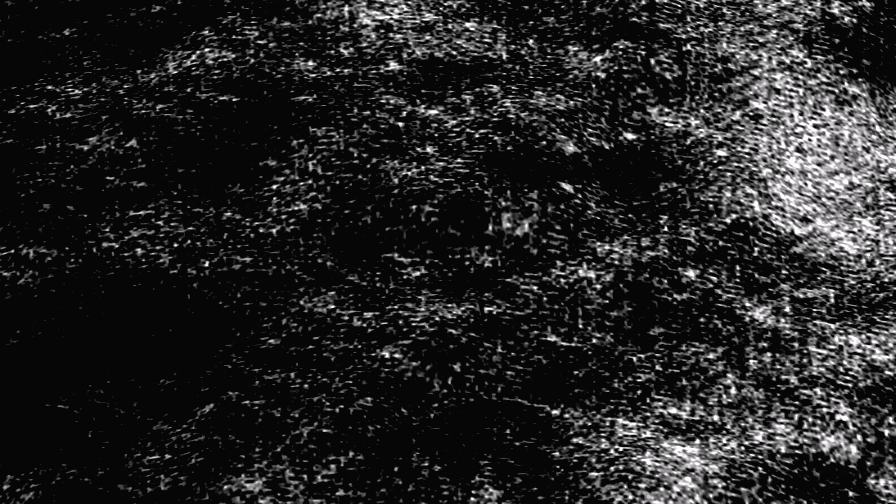
A WebGL 1 fragment shader for this texture:

```glsl
precision highp float;
uniform vec2 u_resolution;

// Tone
const vec3 TINT = vec3(1.0, 0.988, 1.0);
const float FLOOR_LIGHT = 0.022;
const float MEAN_LIGHT = 0.025;
const float CONTRAST = 0.34;

// Feature sizes, in cells per canvas height
const vec2 SWELL_FREQ = vec2(3.5, 8.0);
const vec2 CHOP_FREQ = vec2(9.0, 20.0);
const vec2 RIPPLE_FREQ = vec2(22.0, 52.0);
const vec2 FACET_FREQ = vec2(34.0, 74.0);
const vec2 GRAIN_FREQ = vec2(112.0, 165.0);
const vec2 SPECK_FREQ = vec2(170.0, 235.0);

// Strengths
const float SWELL = 0.42;
const float CHOP = 0.38;
const float RIPPLE = 0.30;
const float GRAIN = 0.62;
const float SPECK = 0.42;
const float FACET = 0.55;
const float SPARKLE = 0.28;

// Bend of the streaks: they rise on the left and fall on the right
const float RISE = 0.25;
const float BEND = 0.16;

float hash(vec2 p) {
  return fract(sin(dot(p, vec2(127.1, 311.7))) * 43758.5453);
}

float noise(vec2 p) {
  vec2 cell = floor(p);
  vec2 f = fract(p);
  f = f * f * (3.0 - 2.0 * f);
  float low = mix(hash(cell), hash(cell + vec2(1.0, 0.0)), f.x);
  float high = mix(hash(cell + vec2(0.0, 1.0)), hash(cell + vec2(1.0, 1.0)), f.x);
  return mix(low, high, f.y);
}

// Noise with zero mean and about unit deviation
float wave(vec2 p) {
  return (noise(p) - 0.5) * 4.67;
}

float blob(vec2 p, vec2 center, vec2 radius) {
  vec2 d = (p - center) / radius;
  return exp(-dot(d, d));
}

// Shimmering band that leans to the right as it comes nearer
float glitterBand(vec2 uv) {
  float center = 0.84 + 0.25 * (1.0 - uv.y);
  float d = (uv.x - center) / 0.12;
  return exp(-d * d) * smoothstep(0.2, 0.6, uv.y);
}

// Broad distribution of light over the water
float broadLight(vec2 uv, float band) {
  float light = -0.72 + 1.3 * uv.x + 0.75 * band;
  light -= 0.65 * blob(uv, vec2(0.05, 0.25), vec2(0.28, 0.3));
  light -= 1.8 * blob(uv, vec2(1.0, 0.92), vec2(0.06, 0.12));
  light += 0.7 * blob(uv, vec2(0.82, 0.12), vec2(0.13, 0.08));
  light += 0.2 * blob(uv, vec2(0.2, 0.85), vec2(0.25, 0.3));
  return light;
}

// Bent water plane with finer rows toward the top
vec2 waterPlane(vec2 p) {
  float y = p.y - RISE * p.x + BEND * p.x * p.x;
  y += 0.012 * wave(p * vec2(5.0, 7.0) + 3.7);
  return vec2(p.x, y * (0.9 + 0.15 * p.y)) + 2.0;
}

void main() {
  vec2 uv = gl_FragCoord.xy / u_resolution;
  vec2 p = gl_FragCoord.xy / u_resolution.y;
  vec2 q = waterPlane(p);
  vec2 tilted = q + vec2(0.25 * q.y, -0.12 * q.x);

  // Patches of rough and calm water
  float band = glitterBand(uv);
  float patches = SWELL * wave(q * SWELL_FREQ + 11.3)
                + CHOP * wave(tilted * CHOP_FREQ + 27.1)
                + RIPPLE * wave(q * RIPPLE_FREQ + 5.9);
  float density = broadLight(uv, band) + patches * mix(1.0, 0.5, band);

  // Fine glints
  float glint = noise(q * GRAIN_FREQ);
  float grain = GRAIN * (glint - 0.5) * 4.67 + SPECK * wave(tilted * SPECK_FREQ);
  float light = MEAN_LIGHT + CONTRAST * (density + grain);
  light += SPARKLE * smoothstep(0.78, 0.97, glint) * smoothstep(-1.4, 0.2, density);

  // Larger bright facets where the water is rough
  float facet = smoothstep(0.8, 0.95, noise(tilted * FACET_FREQ + 41.7));
  light += FACET * facet * smoothstep(-0.1, 0.9, density) * (1.0 - 0.6 * band);

  gl_FragColor = vec4(TINT * clamp(light, FLOOR_LIGHT, 1.0), 1.0);
}
```
